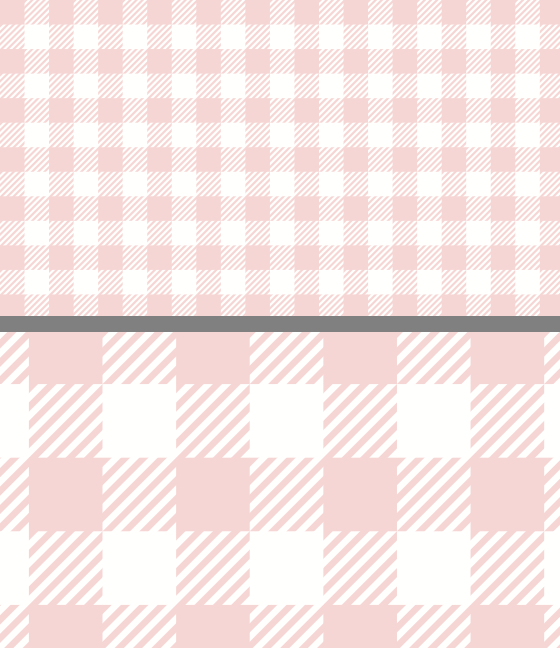
Top, the full canvas; bottom, a detail of the centre.
Write a WebGL 2 fragment shader that draws this pattern.

```glsl
#version 300 es
precision highp float;
// Pink and white gingham check with diagonal twill stripes where bands cross white.

uniform vec2 u_resolution;
out vec4 fragColor;

// Lengths are fractions of the canvas height.
const float CHECK_PERIOD = 0.1553;     // one pink band plus one white band
const float STRIPES_PER_CELL = 4.0;    // twill stripes along a cell edge
const float STRIPE_PHASE = 0.0;        // shift in stripe periods
const float BAND_SHARE = 0.5;          // pink part of a check period
const float STRIPE_SHARE = 0.5;        // pink part of a stripe period
const vec3 PINK = vec3(0.963, 0.838, 0.832);
const vec3 WHITE = vec3(1.0, 1.0, 0.995);

// Smooth coverage of a repeating band that fills [0, share) of each period.
float band(float position, float period, float share, float pixel) {
    float fromCenter = abs(fract(position / period - 0.5 * share + 0.5) - 0.5);
    float inside = (0.5 * share - fromCenter) * period;
    return clamp(0.5 + inside / pixel, 0.0, 1.0);
}

void main() {
    float pixel = 1.0 / u_resolution.y;

    // The checks start at the top left corner; y runs downward.
    vec2 p = vec2(gl_FragCoord.x, u_resolution.y - gl_FragCoord.y) * pixel;

    // Vertical and horizontal bands
    float column = band(p.x, CHECK_PERIOD, BAND_SHARE, pixel);
    float row = band(p.y, CHECK_PERIOD, BAND_SHARE, pixel);

    // Twill stripes rising to the right
    float stripePeriod = 0.5 * CHECK_PERIOD / STRIPES_PER_CELL * inversesqrt(2.0);
    float across = (p.x + p.y) * inversesqrt(2.0) + STRIPE_PHASE * stripePeriod;
    float twill = band(across, stripePeriod, STRIPE_SHARE, pixel);

    // Solid where both bands meet, striped where only one passes
    float both = column * row;
    float single = column + row - 2.0 * both;
    fragColor = vec4(mix(WHITE, PINK, both + single * twill), 1.0);
}
```
